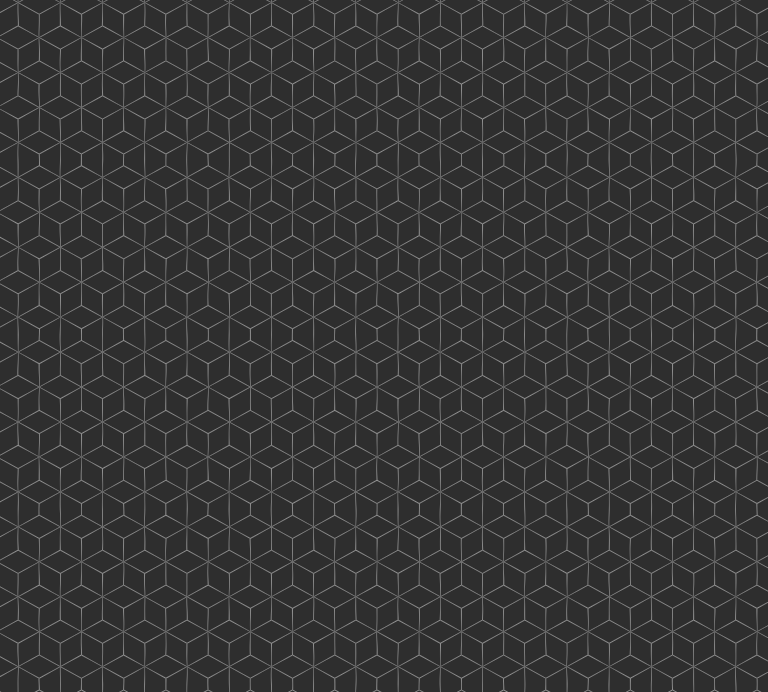
Write a Shadertoy shader that draws this pattern.

```glsl
// Thin grey wireframe of stacked cubes (a rhombille lattice) on charcoal.
// Six-way stars are repeated in staggered rows; the stagger restarts every
// five rows, and each spoke swells from its star to its three-way corner.

// Lengths are fractions of the canvas width; y runs down from the top edge.
const float COLUMN = 21.11 / 768.0;         // spacing of the upright lines
const float ROW = 34.95 / 768.0;            // spacing of the star rows
const float SPOKE = ROW * 2.0 / 3.0;        // length of an upright spoke
const float ROWS_PER_BAND = 5.0;            // rows before the stagger restarts
const vec2 ORIGIN = vec2(18.1, -14.9) / 768.0;
const float STAR_WIDTH = 0.40 / 512.0;      // line width at a star
const float CORNER_WIDTH = 0.64 / 512.0;    // line width at a corner
const float WOBBLE = 0.18 / 512.0;          // sideways drift of the uprights
const float WEAR = 0.14;                    // unevenness of the line width
const vec3 GROUND = vec3(0.18);
const vec3 LINE = vec3(0.56);

// Layered sines, roughly -1 to 1, for drift and wear
float layeredSines(vec2 p) {
    return 0.6 * sin(p.x * 2.3 + p.y * 4.1)
         + 0.4 * sin(p.x * 5.7 - p.y * 7.9 + 1.3);
}

// Box-filtered coverage of a line at distance d
float lineCoverage(float d, float width, float pixel) {
    float h = 0.5 * width;
    float right = min(d + 0.5 * pixel, h);
    float left = max(d - 0.5 * pixel, -h);
    return clamp((right - left) / pixel, 0.0, 1.0);
}

// Tapered spoke from the star at the origin to a corner
float spoke(vec2 p, vec2 corner, float wear, float pixel) {
    float t = clamp(dot(p, corner) / dot(corner, corner), 0.0, 1.0);
    float width = mix(STAR_WIDTH, CORNER_WIDTH, t) * wear;
    return lineCoverage(length(p - corner * t), width, pixel);
}

// Six spokes, folded into one quadrant
float star(vec2 p, float drift, float wear, float pixel) {
    vec2 upright = abs(p + vec2(drift, 0.0));
    float vertical = spoke(upright, vec2(0.0, SPOKE), wear, pixel);
    float sloped = spoke(abs(p), vec2(COLUMN, 0.5 * SPOKE), wear, pixel);
    return max(vertical, sloped);
}

void mainImage(out vec4 fragColor, in vec2 fragCoord) {
    float pixel = 1.0 / iResolution.x;
    vec2 p = vec2(fragCoord.x, iResolution.y - fragCoord.y) * pixel - ORIGIN;

    // Slight unevenness, one drift per upright line
    float upright = floor(p.x / COLUMN + 0.5);
    float drift = WOBBLE * layeredSines(vec2(upright, p.y / ROW));
    float wear = 1.0 + WEAR * layeredSines(p / vec2(COLUMN, ROW) + 3.7);

    // Restart the stagger at the top of each band
    p.y = mod(p.y, ROWS_PER_BAND * ROW);
    float nearestRow = floor(p.y / ROW);

    // Nearest star in this row and the rows beside it
    float coverage = 0.0;
    for (int i = -1; i <= 1; i++) {
        float row = nearestRow + float(i);
        float stagger = COLUMN * mod(row, 2.0);
        vec2 q = p - vec2(stagger, (row + 0.5) * ROW);
        q.x = mod(q.x + COLUMN, 2.0 * COLUMN) - COLUMN;
        coverage = max(coverage, star(q, drift, wear, pixel));
    }

    fragColor = vec4(mix(GROUND, LINE, coverage), 1.0);
}
```
